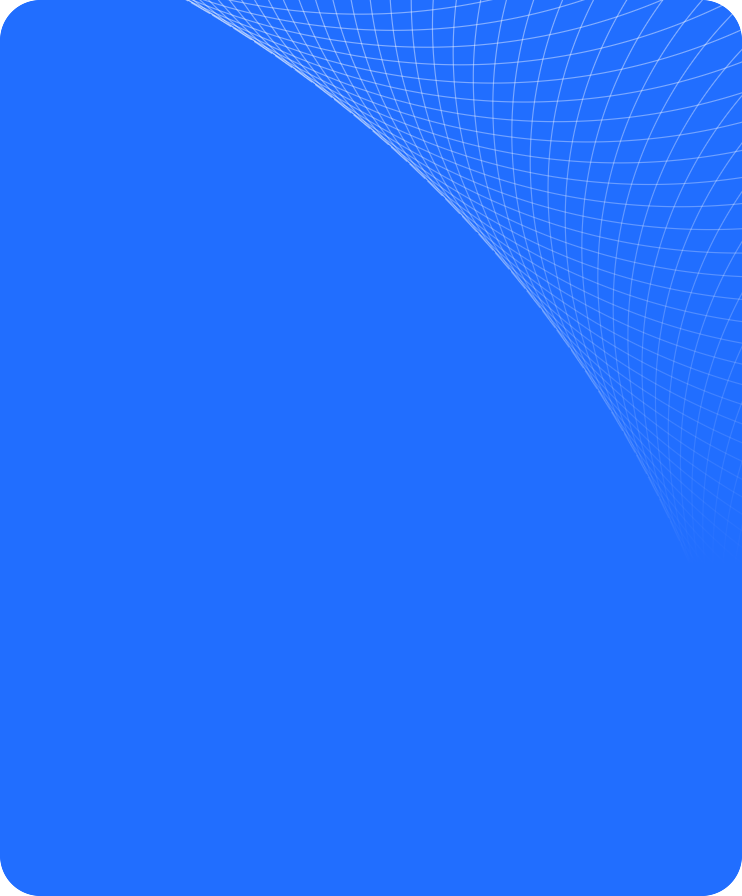
Write a Shadertoy shader that draws this background.

```glsl
// A blue rounded card with a fine spirograph mesh fading out of its top right.
// Two families of arcs, each arc a circle rolled around one large hidden disc,
// are found per pixel by solving for the nearest rotation steps.

const vec3 BLUE = vec3(0.13, 0.43, 1.0);
const vec3 WHITE = vec3(1.0);

const vec2 DISC_CENTER = vec2(-0.4427, -0.1458);
const float DISC_RADIUS = 1.3177;
const float ARC_STEP = 6.2831853 / 300.0;
const float LINE_WIDTH = 0.0013;

float roundedBox(vec2 p, vec2 halfSize, float radius) {
    vec2 q = abs(p) - halfSize + radius;
    return length(max(q, 0.0)) + min(max(q.x, q.y), 0.0) - radius;
}

// Coverage of a thin line by a pixel, also right when the line is thinner.
float lineCoverage(float dist, float width, float pixel) {
    float cover = (0.5 * (width + pixel) - dist) / pixel;
    return clamp(cover, 0.0, min(1.0, width / pixel));
}

// Half circles touching the disc from outside; side picks the half (+1 or -1).
// Returns the share of background left uncovered.
float arcFamily(vec2 q, float arcRadius, float side, float phase, float alpha, float pixel) {
    float orbit = DISC_RADIUS + arcRadius;
    float d = length(q);
    float angle = atan(q.y, q.x);

    // Rotation at which an arc passes exactly through this point
    float cosine = (d * d + orbit * orbit - arcRadius * arcRadius) / (2.0 * d * orbit);
    float swing = acos(clamp(cosine, -1.0, 1.0));
    float nearest = round((angle + side * swing - phase) / ARC_STEP);

    float clear = 1.0;
    for (int i = -2; i <= 2; i++) {
        float turn = phase + (nearest + float(i)) * ARC_STEP;
        vec2 center = orbit * vec2(cos(turn), sin(turn));
        float dist = abs(length(q - center) - arcRadius);
        float onHalf = step(0.0, side * (turn - angle));
        clear *= 1.0 - alpha * onHalf * lineCoverage(dist, LINE_WIDTH, pixel);
    }
    return clear;
}

void mainImage(out vec4 fragColor, in vec2 fragCoord) {
    float pixel = 1.0 / iResolution.y;
    vec2 p = fragCoord * pixel;
    vec2 size = vec2(iResolution.x * pixel, 1.0);

    // Mesh: sweeping arcs to the right and tighter arcs climbing upward
    vec2 q = p - DISC_CENTER;
    float alpha = 0.44 * clamp((p.y - 0.37) / 0.58, 0.0, 1.0);
    float clear = arcFamily(q, 0.677, 1.0, 0.987, alpha, pixel);
    clear *= arcFamily(q, 0.469, -1.0, 0.6127, alpha, pixel);
    vec3 color = mix(WHITE, BLUE, clear);

    // Card corners
    float edge = roundedBox(p - 0.5 * size, 0.5 * size, 0.045);
    color = mix(color, WHITE, smoothstep(-0.5 * pixel, 0.5 * pixel, edge));

    fragColor = vec4(color, 1.0);
}
```
